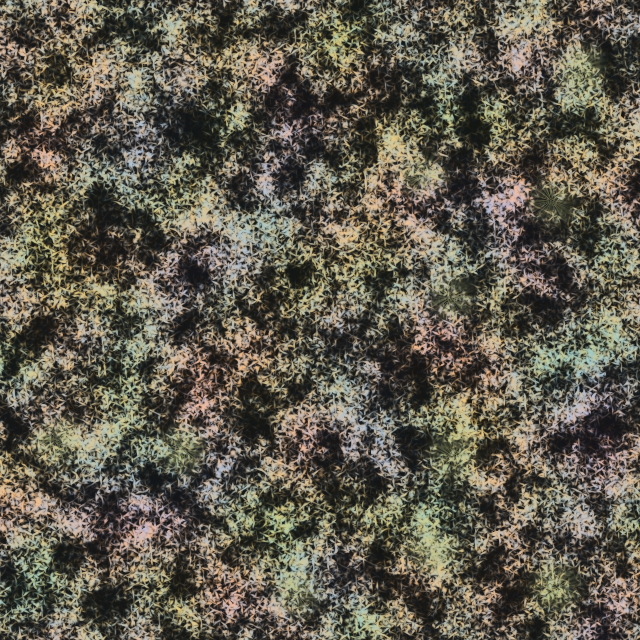
Give the GLSL for this texture, as a Shadertoy shader.

```glsl
// Dry heath seen from above: pale straw clumps, dark gaps and a few green tufts.

const vec3 SHADOW = vec3(0.075, 0.08, 0.08);
const vec3 STRAW = vec3(0.81, 0.775, 0.68);
const vec3 EARTH_ABSORPTION = vec3(0.02, 0.07, 0.12);
const vec3 WARM_SHIFT = vec3(0.05, 0.0, -0.07);
const vec3 GREEN_SHIFT = vec3(-0.03, 0.02, -0.03);
const vec3 TUFT_GREEN = vec3(0.60, 0.63, 0.44);
const float TAU = 6.28318;

vec2 hash2(vec2 p) {
    vec3 q = fract(p.xyx * vec3(0.1031, 0.1030, 0.0973));
    q += dot(q, q.yzx + 33.33);
    return fract((q.xx + q.yz) * q.zy);
}

mat2 rotation(float angle) {
    float c = cos(angle), s = sin(angle);
    return mat2(c, s, -s, c);
}

float cornerSlope(vec2 cell, vec2 corner, vec2 f) {
    float angle = TAU * hash2(cell + corner).x;
    return dot(vec2(cos(angle), sin(angle)), f - corner);
}

// Gradient noise scaled to roughly unit variance
float noise(vec2 p) {
    vec2 i = floor(p), f = fract(p);
    vec2 u = f * f * f * (f * (f * 6.0 - 15.0) + 10.0);
    float low = mix(cornerSlope(i, vec2(0, 0), f), cornerSlope(i, vec2(1, 0), f), u.x);
    float high = mix(cornerSlope(i, vec2(0, 1), f), cornerSlope(i, vec2(1, 1), f), u.x);
    return 4.6 * mix(low, high, u.y);
}

// Octaves weighted towards the middle size, which sets the width of the clumps
float clumps(vec2 p, float frequency) {
    float sum = 0.0, energy = 0.0;
    for (int i = 0; i < 5; i++) {
        float offset = float(i) - 2.0;
        float weight = exp(-0.25 * offset * offset);
        sum += weight * noise(p * frequency + 17.3 * float(i));
        energy += weight * weight;
        p *= rotation(0.9);
        frequency *= 2.05;
    }
    return sum / sqrt(energy);
}

// Short stems in three crossing directions, the brightest on top
float stems(vec2 p, vec2 frequency) {
    float top = -4.0;
    for (int i = 0; i < 3; i++) {
        float k = float(i);
        vec2 q = rotation(0.45 + k * TAU / 6.0) * p;
        top = max(top, noise(q * frequency + 41.7 * k));
    }
    return (top - 0.85) / 0.75;
}

// Coverage of sparse tufts whose blades fan out from the centre
float tufts(vec2 p, float frequency) {
    vec2 q = p * frequency;
    vec2 cell = floor(q);
    vec2 centre = 0.3 + 0.4 * hash2(cell + 5.0);
    float present = step(0.8, hash2(cell + 71.0).y);
    vec2 d = fract(q) - centre;
    float r = length(d);
    vec2 direction = d / max(r, 0.001);
    float blades = 0.5 + 0.2 * noise(direction * 7.0 + cell * 9.0 + r * 2.0);
    return present * clamp(blades, 0.0, 1.0) * (1.0 - smoothstep(0.04, 0.27, r));
}

// Maps a unit-variance height to a share of light
float lightShare(float height) {
    float rank = 1.0 / (1.0 + exp(-1.7 * height));
    return pow(rank, 1.4);
}

vec3 heathColor(float light, float warmth, float greenness) {
    vec3 color = mix(SHADOW, STRAW, light);
    color -= EARTH_ABSORPTION * light * (1.0 - light);
    return color * (1.0 + WARM_SHIFT * warmth + GREEN_SHIFT * greenness);
}

void mainImage(out vec4 fragColor, in vec2 fragCoord) {
    vec2 p = fragCoord / iResolution.y;

    // Clumps carry the light; stems stand out less inside the dark gaps
    float clump = clumps(p + 3.1, 5.5);
    float stem = stems(p, vec2(105.0, 215.0));
    float exposure = mix(0.6, 1.15, smoothstep(-1.3, 0.3, clump));
    float light = lightShare(0.72 * clump + 0.69 * stem * exposure);

    // Hue drifts over broad patches and from stem to stem
    float warmth = 0.7 * noise(p * 6.0 + 50.0) + 0.8 * noise(p * 95.0 + 9.0);
    float greenness = noise(p * 8.0 + 23.0);
    vec3 color = heathColor(light, warmth, greenness);

    // Tufts keep some of the grain below them
    vec3 grass = TUFT_GREEN * (0.65 + 0.6 * light);
    color = mix(color, grass, tufts(p, 5.0));

    fragColor = vec4(clamp(color, 0.0, 1.0), 1.0);
}
```
